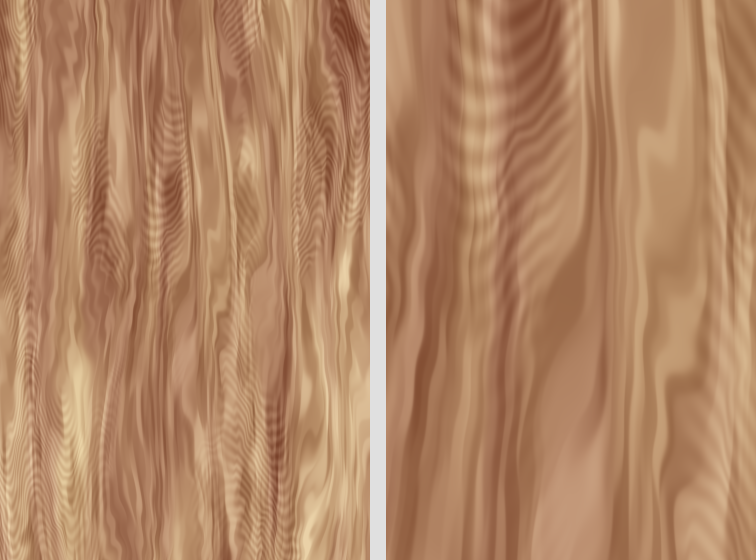
Left: the whole. Right: its middle third, enlarged.
Write a Shadertoy shader that draws this texture.

```glsl
// Pale brown wood veneer with vertical streaks, soft bands and arched figure.

vec2 hash2(vec2 cell) {
    vec3 h = fract(cell.xyx * vec3(0.1031, 0.1030, 0.0973));
    h += dot(h, h.yzx + 33.33);
    return fract((h.xx + h.yz) * h.zy);
}

// Smooth cellular noise: random cell tones from -1 to 1, blended by distance.
float cellTone(vec2 p) {
    vec2 base = floor(p);
    float toneSum = 0.0;
    float weightSum = 0.0;
    for (int j = -1; j <= 1; j++) {
        for (int i = -1; i <= 1; i++) {
            vec2 cell = base + vec2(i, j);
            vec2 d = cell + 0.1 + 0.8 * hash2(cell) - p;
            float weight = exp(-7.0 * dot(d, d));
            toneSum += weight * (2.0 * hash2(cell + 71.0).x - 1.0);
            weightSum += weight;
        }
    }
    return toneSum / weightSum;
}

// Bends the fibres: slow sway, arches where columns fold, small ripples.
vec2 bendGrain(vec2 p) {
    float sway = 0.012 * sin(5.0 * p.y + 4.0 * p.x) + 0.005 * sin(11.0 * p.y - 9.0 * p.x + 1.3);
    float column = sin(41.0 * p.x + 1.7 * sin(4.3 * p.y + 9.0 * p.x));
    float patchy = sin(5.1 * p.y + 13.0 * p.x + 2.0 * sin(17.0 * p.x));
    float ripple = sin(75.0 * p.y + 4.0 * sin(50.0 * p.x) + 3.0 * sin(13.0 * p.y));
    return vec2(p.x + sway + 0.017 * column * patchy + 0.002 * ripple * patchy, p.y);
}

// Fine chevron lines, confined to scattered tall patches.
float archFigure(vec2 p) {
    float column = sin(43.0 * p.x + 1.5 * sin(4.0 * p.y) + 2.0 * sin(9.0 * p.x));
    float wobble = cellTone(p * vec2(45.0, 14.0) + 19.0);
    float lines = sin(290.0 * p.y + 20.0 * column + 5.0 * wobble);
    float mask = smoothstep(0.0, 0.5, cellTone(p * vec2(15.0, 3.5) + 37.0));
    return lines * mask;
}

vec3 woodColor(vec2 p) {
    vec2 grain = bendGrain(p);
    vec2 swayed = mix(p, grain, 0.6);

    // Layers from broad zones down to single fibres.
    float zones = cellTone(swayed * vec2(9.0, 2.0) + 5.0);
    float bands = cellTone(grain * vec2(32.0, 2.6) + 11.0);
    float streaks = cellTone(grain * vec2(80.0, 6.5) + 23.0);
    float fibres = cellTone(grain * vec2(165.0, 13.0) + 53.0);
    float tone = 1.1 * zones + 0.95 * bands + 1.1 * streaks + 1.0 * fibres;
    tone += 0.5 * archFigure(p);

    // Tone runs from dark through mid brown to cream.
    vec3 dark = vec3(0.50, 0.30, 0.18);
    vec3 mid = vec3(0.73, 0.56, 0.42);
    vec3 cream = vec3(0.90, 0.79, 0.64);
    vec3 color = tone < 0.0
        ? mix(mid, dark, min(-tone / 3.0, 1.2))
        : mix(mid, cream, min(tone / 2.4, 1.1));

    // Dark bands lean red, light ones lean yellow.
    return color + vec3(0.0, 0.012, -0.012) * (bands + 0.5 * zones);
}

void mainImage(out vec4 fragColor, in vec2 fragCoord) {
    // Two samples across each pixel soften the finest fibres.
    vec3 color = vec3(0.0);
    for (int s = 0; s < 2; s++) {
        vec2 offset = vec2(float(s) * 0.5 - 0.25, 0.0);
        color += 0.5 * woodColor((fragCoord + offset) / iResolution.y);
    }
    fragColor = vec4(color, 1.0);
}
```
